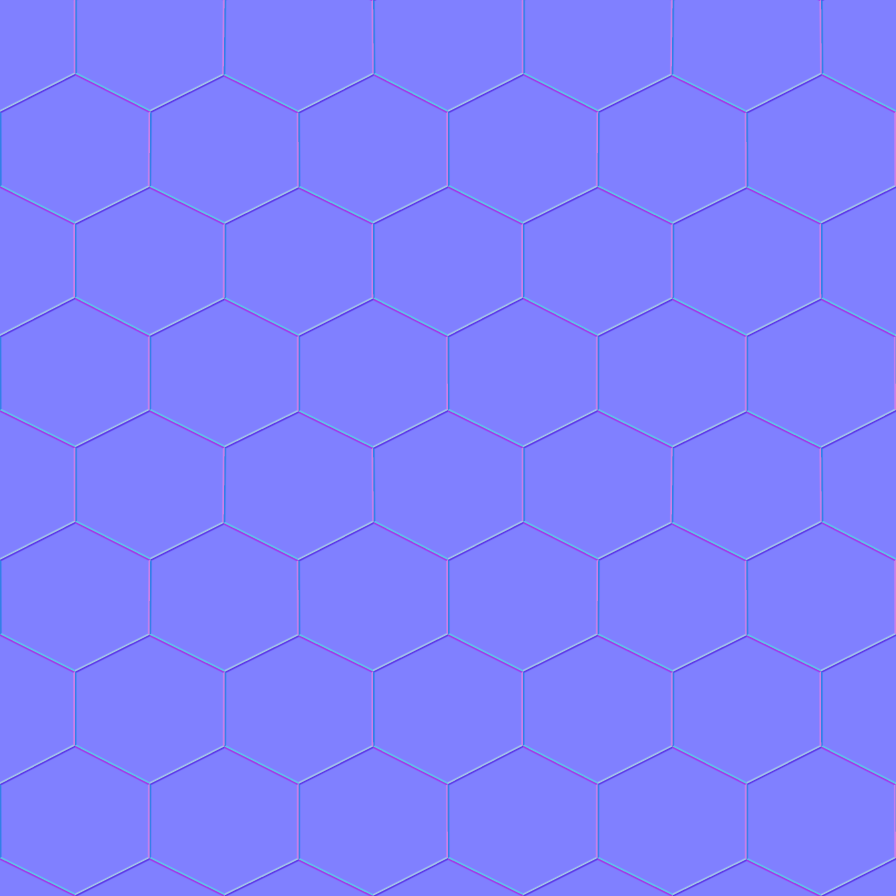
A WebGL 1 fragment shader for this texture map:

```glsl
precision highp float;
// Tangent-space normal map of hexagonal tiles parted by thin V-shaped grooves.
// Tiles are Voronoi cells of a slightly jittered staggered lattice; the nearest
// cell border gives the groove slope. Green points down the canvas.

uniform vec2 u_resolution;

const vec2 TILES = vec2(6.0, 8.0);         // tiles across, rows up
const vec2 VARIATION = vec2(3.0, 4.0);     // period of the jitter, in tiles
const vec2 STRETCH = vec2(1.0, 1.1547);    // makes the lattice regular
const float ROW_OFFSET = 0.66667;          // height of the first row of centres
const float JITTER = 0.0026;
const float GROOVE_HALF_WIDTH = 0.0026;
const float GROOVE_TILT = 0.6;
const int SAMPLES = 3;

vec2 hash2(vec2 p) {
  vec2 h = vec2(dot(p, vec2(127.1, 311.7)), dot(p, vec2(269.5, 183.3)));
  return fract(sin(h) * 43758.5453);
}

// Centre of a tile near uv, chosen by its offset from the closest row and column.
vec2 tileCentre(vec2 uv, vec2 offset) {
  float row = floor(uv.y * TILES.y - ROW_OFFSET + 0.5) + offset.y;
  float shift = 0.5 - 0.5 * mod(row, 2.0);
  float column = floor(uv.x * TILES.x - shift + 0.5) + offset.x;
  vec2 wobble = hash2(mod(vec2(column, row), VARIATION) + 1.0) - 0.5;
  return vec2(column + shift, row + ROW_OFFSET) / TILES + wobble * JITTER;
}

// Stretched vector from uv to the closest tile centre.
vec2 toNearestTile(vec2 uv) {
  vec2 nearest = vec2(1.0);
  for (int j = -1; j <= 1; j++) {
    for (int i = -1; i <= 1; i++) {
      vec2 v = (tileCentre(uv, vec2(float(i), float(j))) - uv) * STRETCH;
      if (dot(v, v) < dot(nearest, nearest)) nearest = v;
    }
  }
  return nearest;
}

// xy: unit direction towards the nearest border, z: distance to it.
vec3 nearestBorder(vec2 uv) {
  vec2 own = toNearestTile(uv);
  vec3 border = vec3(0.0, 0.0, 1.0);
  for (int j = -1; j <= 1; j++) {
    for (int i = -1; i <= 1; i++) {
      vec2 other = (tileCentre(uv, vec2(float(i), float(j))) - uv) * STRETCH;
      vec2 between = other - own;
      if (dot(between, between) > 0.0001) {
        vec2 gradient = between * STRETCH;
        float len = length(gradient);
        float d = dot(0.5 * (own + other), between) / len;
        if (d < border.z) border = vec3(gradient / len, d);
      }
    }
  }
  return border;
}

// Unit normal, leaning into the groove near a border.
vec3 grooveNormal(vec2 uv, float halfWidth, float tilt) {
  vec3 border = nearestBorder(uv);
  float depth = 1.0 - smoothstep(0.4 * halfWidth, halfWidth, border.z);
  vec2 lean = border.xy * vec2(1.0, -1.0) * tilt * depth;
  return vec3(lean, sqrt(1.0 - dot(lean, lean)));
}

void main() {
  // Average a grid of samples inside the pixel to smooth the edges.
  vec3 normal = vec3(0.0);
  for (int j = 0; j < SAMPLES; j++) {
    for (int i = 0; i < SAMPLES; i++) {
      vec2 inside = (vec2(float(i), float(j)) + 0.5) / float(SAMPLES) - 0.5;
      vec2 uv = (gl_FragCoord.xy + inside) / u_resolution;
      normal += grooveNormal(uv, GROOVE_HALF_WIDTH, GROOVE_TILT);
    }
  }
  normal /= float(SAMPLES * SAMPLES);
  gl_FragColor = vec4(normal * 0.5 + 0.5, 1.0);
}
```
